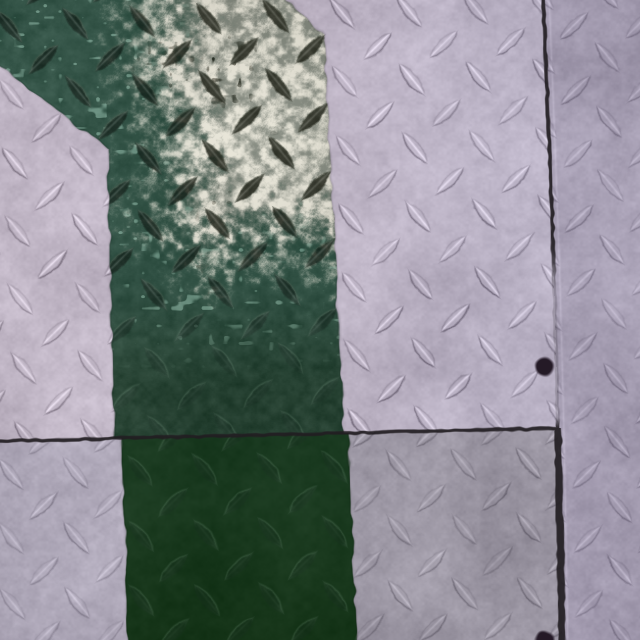
Reproduce this texture procedurally as a Shadertoy shader.

```glsl
float hash(vec2 p) {
    return fract(sin(dot(p, vec2(127.1, 311.7))) * 43758.5453);
}

float noise(vec2 p) {
    vec2 cell = floor(p), f = fract(p);
    f = f * f * (3.0 - 2.0 * f);
    return mix(mix(hash(cell), hash(cell + vec2(1, 0)), f.x),
               mix(hash(cell + vec2(0, 1)), hash(cell + vec2(1, 1)), f.x), f.y);
}

float fbm(vec2 p) {
    float sum = 0.0, gain = 0.533;
    for (int i = 0; i < 4; i++) {
        sum += gain * noise(p);
        p = p * 2.03 + 17.3;
        gain *= 0.5;
    }
    return sum;
}

// Soft coverage of the inside of a signed distance
float cover(float dist, float blur) {
    return 1.0 - smoothstep(-blur, blur, dist);
}

// Pointed lozenge: x is the distance, y the offset towards its upper flank
vec2 lozenge(vec2 offset, vec2 axis) {
    float across = dot(offset, vec2(-axis.y, axis.x));
    float along = dot(offset, axis);
    return vec2(length(vec2(abs(across) + 0.05, along)) - 0.059, across);
}

// Two interleaved lattices of lozenges with crossed directions
vec2 treadPattern(vec2 p, vec2 origin, mat2 lattice) {
    vec2 q = inverse(lattice) * (p - origin);
    vec2 rising = lozenge(lattice * (q - round(q)), normalize(vec2(1.0, 0.98)));
    vec2 falling = lozenge(lattice * (fract(q) - 0.5), normalize(vec2(0.63, -0.78)));
    return rising.x < falling.x ? rising : falling;
}

// Signed distance of the painted band, bent towards the upper left
float paintBand(vec2 p, bool lower) {
    float left = lower ? 0.2005 - 0.033 * p.y : 0.185 - 0.021 * p.y;
    float right = lower ? 0.5573 - 0.041 * p.y : 0.5527 - 0.049 * p.y;
    float diagonal = (0.896 - 0.77 * p.x - p.y) * 0.79;
    float corner = (p.x - 0.449 + 1.045 * (p.y - 1.0)) * 0.69;
    return max(max(min(left - p.x, diagonal), p.x - right), corner);
}

void mainImage(out vec4 fragColor, in vec2 fragCoord) {
    vec2 p = fragCoord / iResolution.xy;
    float blur = max(0.0016, 1.0 / iResolution.y);
    float broad = fbm(p * 9.0);
    float fine = fbm(p * 75.0);
    float grain = noise(p * 230.0);

    // Plate layout
    float seamX = 0.878 - 0.029 * p.y + 0.004 * sin(3.14 * p.y);
    float seamY = 0.311 + 0.0226 * p.x;
    bool side = p.x > seamX;
    bool lower = !side && p.y < seamY;

    // Raised tread of each plate
    vec2 tread;
    if (side) tread = treadPattern(p, vec2(0.905, 0.659), mat2(0.1016, 0.0013, -0.0026, 0.1003));
    else if (lower) tread = treadPattern(p, vec2(0.6745, 0.2227), mat2(0.1011, 0.0021, -0.0013, 0.1016));
    else tread = treadPattern(p, vec2(0.3854, 0.8125), mat2(0.1042, 0.0039, -0.0046, 0.1068));
    float wobble = (fine - 0.5) * 0.004;
    float shape = cover(tread.x + wobble, 0.0022);
    float rim = cover(abs(tread.x + 0.001 + wobble) - 0.0012, 0.002);
    float flank = smoothstep(-0.006, 0.006, tread.y);
    float ridge = cover(abs(tread.y - 0.001) - 0.0015, 0.002) * shape;

    // Bare metal
    vec3 metal = mix(vec3(0.755, 0.715, 0.775), vec3(0.72, 0.69, 0.765), smoothstep(0.3, 0.9, p.x));
    if (side) metal = vec3(0.645, 0.615, 0.695);
    if (lower) metal = mix(vec3(0.69, 0.665, 0.73), vec3(0.61, 0.59, 0.64), smoothstep(0.1, 0.6, p.x));
    metal += (broad - 0.5) * 0.15 + (fine - 0.5) * 0.08 + (grain - 0.5) * 0.025;
    float fade = side || lower ? 0.65 : 1.0;
    fade *= 0.65 + 0.6 * noise(p * 17.0);
    metal -= rim * mix(0.22, 0.09, flank) * fade;
    metal += ridge * 0.13 * fade;

    // Green paint, darker towards the bottom
    vec3 paint = mix(vec3(0.15, 0.255, 0.195), vec3(0.21, 0.335, 0.285), smoothstep(0.36, 0.6, p.y));
    if (lower) paint = mix(vec3(0.085, 0.205, 0.095), vec3(0.1, 0.225, 0.125), p.y / 0.32);
    paint += (broad - 0.5) * 0.06 + (fine - 0.5) * (lower ? 0.04 : 0.11);

    // Wet reflection with mottled edges and dark pits
    float ragged = (fine - 0.5) * 0.18 + (broad - 0.5) * 0.1;
    float glare = smoothstep(0.19, 0.35, p.x + ragged + 0.12 * (p.y - 0.7))
                * smoothstep(0.545, 0.68, p.y + ragged);
    vec3 shine = mix(vec3(0.47, 0.49, 0.45), vec3(0.84, 0.83, 0.78), smoothstep(0.25, 0.75, fine));
    shine += 0.07 * exp(-30.0 * dot(p - vec2(0.38, 0.78), p - vec2(0.38, 0.78)));
    float pits = smoothstep(0.7, 0.9, noise(p * 120.0 + 9.0)) * smoothstep(0.4, 0.65, broad);
    paint = mix(paint, shine - pits * 0.35, glare);
    float sparkle = smoothstep(0.78, 0.95, noise(p * vec2(85.0, 110.0)));
    sparkle *= smoothstep(0.4, 0.52, p.y) * (1.0 - glare);
    paint += sparkle * vec3(0.22, 0.24, 0.23);

    // Dark lozenges under the reflection, thin glints on the dull paint
    float wet = smoothstep(0.4, 0.6, p.y);
    vec3 hollow = mix(vec3(0.115, 0.18, 0.15), vec3(0.19, 0.20, 0.16), glare);
    hollow += ridge * 0.12 + (fine - 0.5) * 0.1;
    paint = mix(paint, hollow, shape * mix(0.2, 0.94, wet));
    paint += rim * flank * vec3(0.15, 0.17, 0.15) * mix(0.55, 0.8, wet) * (1.0 - 0.7 * glare);

    // Worn paint boundary
    float band = paintBand(p, lower) + (noise(p * 65.0) - 0.5) * 0.006;
    vec3 color = mix(metal, paint, cover(band, blur));
    color *= 1.0 - 0.2 * cover(abs(band) - 0.001, 0.003);

    // Seams between plates
    float jitter = (noise(p * 90.0) - 0.5) * 0.003;
    float crossSeam = cover(max(abs(p.y - seamY + jitter) - 0.0027, p.x - seamX), blur);
    float width = p.y < seamY ? 0.0055 : 0.003;
    float worn = smoothstep(0.33, 0.35, p.y) * (1.0 - smoothstep(0.54, 0.62, p.y));
    float uprightSeam = cover(abs(p.x - seamX + jitter) - width, blur) * (1.0 - 0.78 * worn);
    color = mix(color, vec3(0.13, 0.115, 0.13), max(crossSeam, uprightSeam) * 0.92);
    color += 0.08 * cover(abs(p.x - seamX - 0.009) - 0.001, 0.003);

    // Bolt holes along the upright seam
    for (int i = 0; i < 2; i++) {
        float hole = length(p - vec2(0.851, 0.427 * float(i))) - 0.0135 + jitter;
        color = mix(color, vec3(0.14, 0.10, 0.15), cover(hole, 0.003));
    }
    fragColor = vec4(clamp(color, 0.0, 1.0), 1.0);
}
```
